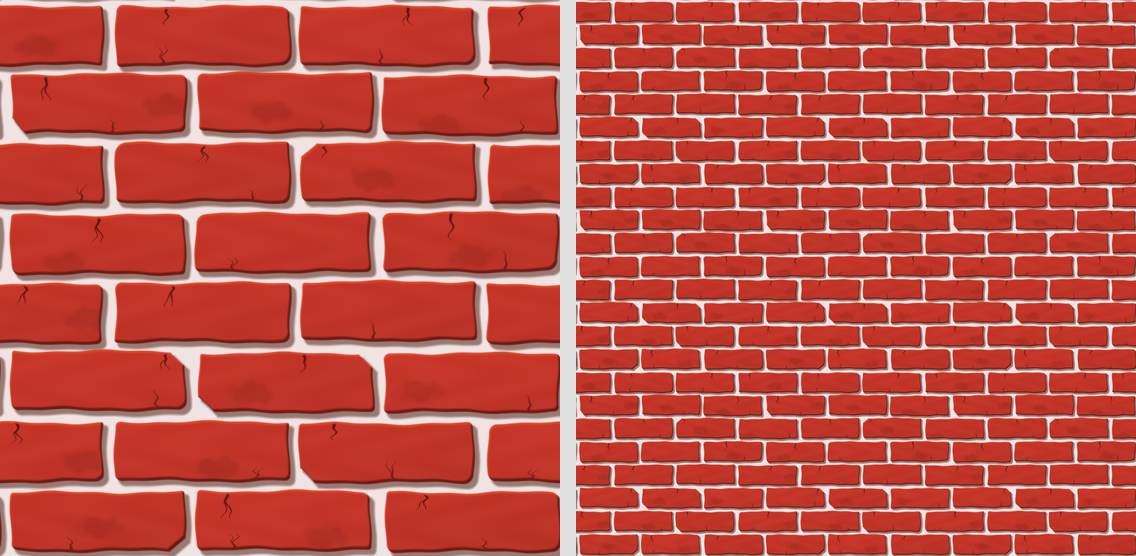
Left: one tile. Right: repeated 3 by 3.
Reproduce this texture procedurally as a WebGL 1 fragment shader.

```glsl
precision highp float;

uniform vec2 u_resolution;

// One unit is the width of a brick cell
const vec2 REPEATS = vec2(3.0, 8.0);
const vec2 CELL = vec2(1.0, 0.372);
const vec2 HALF_BRICK = vec2(0.468, 0.159);

const vec3 MORTAR = vec3(0.95, 0.89, 0.89);
const vec3 SHADOW = vec3(0.60, 0.48, 0.45);
const vec3 RED = vec3(0.755, 0.205, 0.157);
const vec3 RIM_LIGHT = vec3(0.87, 0.27, 0.14);
const vec3 RIM_DARK = vec3(0.43, 0.10, 0.075);
const vec3 STAIN = vec3(0.58, 0.15, 0.12);
const vec3 CRACK = vec3(0.33, 0.06, 0.045);

float hash(vec2 id, float salt) {
  return fract(sin(dot(id, vec2(12.99, 78.23)) + salt * 37.72) * 4375.85);
}

float cover(float d, float px) {
  return 1.0 - smoothstep(-px, px, d);
}

// Signed distance to a hand-cut brick: wavy sides, uneven corners
float brickDistance(vec2 q, vec2 id) {
  float phase = 6.283 * hash(id, 1.0);
  vec2 wave = vec2(sin(q.y * 19.0 + q.x * 5.0 + phase),
                   sin(q.x * 9.0 + q.y * 12.0 + phase * 2.0));
  float ripple = sin(q.x * 25.0 - q.y * 15.0 + phase * 3.0);
  q += 0.006 * wave + vec2(0.0, 0.003 * ripple);

  float corner = hash(id, 2.0 + step(0.0, q.x) + 2.0 * step(0.0, q.y));
  float radius = mix(0.015, 0.06, corner * corner);
  vec2 a = abs(q) - HALF_BRICK;
  vec2 r = a + radius;
  float d = length(max(r, 0.0)) + min(max(r.x, r.y), 0.0) - radius;
  float cut = 0.08 * step(0.93, corner);
  return max(d, (a.x + a.y + cut) * 0.707);
}

// Tapering zigzag with a side branch; depth is measured from the edge
float crackMask(float x, float depth, float reach, float seed, float px) {
  float t = depth / reach;
  float lean = seed - 0.5;
  float zigzag = 0.035 * abs(fract(t * 1.4 + seed) - 0.5)
               + 0.006 * sin(t * 13.0 + seed * 19.0) + 0.06 * lean * t;
  float taper = max(1.0 - t, 0.0);
  float trunk = cover(abs(x - zigzag) - 0.009 * taper, px);
  float fork = zigzag - sign(lean) * 0.08 * (t - 0.35);
  float branch = cover(abs(x - fork) - 0.006 * taper, px) * step(0.35, t);
  return max(trunk, branch * step(0.4, seed)) * (1.0 - smoothstep(0.85, 1.0, t));
}

float stainMask(vec2 q, vec2 id) {
  vec2 center = vec2(hash(id, 7.0) * 0.7 - 0.3, hash(id, 8.0) * 0.12 - 0.12);
  vec2 e = (q - center) / vec2(0.13, 0.065);
  float ragged = 0.12 * sin(q.x * 43.0 + q.y * 31.0) + 0.08 * sin(q.x * 71.0 - q.y * 57.0);
  return (1.0 - smoothstep(0.55, 1.15, length(e) + ragged)) * step(0.45, hash(id, 9.0));
}

vec3 brickColor(vec2 q, vec2 id, float px) {
  vec3 color = RED * (1.0 + 0.03 * (hash(id, 10.0) - 0.5) + 0.12 * q.y - 0.02 * q.x);
  color += 0.008 * sin(q.x * 11.0 + 3.0 * sin(q.y * 17.0 + id.x + id.y));
  color = mix(color, STAIN, 0.38 * stainMask(q, id));

  // Cracks running in from the top and bottom edges
  float topX = q.x - 0.75 * (hash(id, 11.0) - 0.5);
  float lowX = q.x - 0.75 * (hash(id, 12.0) - 0.5);
  float topReach = mix(0.08, 0.16, hash(id, 13.0));
  float lowReach = mix(0.07, 0.13, hash(id, 14.0));
  float topCrack = crackMask(topX, HALF_BRICK.y - q.y, topReach, hash(id, 15.0), px);
  float lowCrack = crackMask(lowX, HALF_BRICK.y + q.y, lowReach, hash(id, 16.0), px);
  color = mix(color, CRACK, 0.9 * topCrack * step(0.4, hash(id, 17.0)));
  color = mix(color, CRACK, 0.65 * lowCrack * step(0.3, hash(id, 18.0)));

  // Lit upper left rim, dark lower right rim
  float light = brickDistance(q - vec2(0.006, -0.013), id);
  float dark = brickDistance(q - vec2(-0.012, 0.017), id);
  color = mix(color, RIM_LIGHT, 0.85 * smoothstep(-0.005, 0.006, light));
  return mix(color, RIM_DARK, smoothstep(-0.006, 0.008, dark));
}

void main() {
  vec2 grid = gl_FragCoord.xy / u_resolution * REPEATS;
  float px = REPEATS.x / u_resolution.x;
  float nearest = 1.0;
  float shade = 1.0;
  vec2 brickPos = vec2(0.0);
  vec2 brickId = vec2(0.0);

  // Nearest brick and nearest cast shadow among the neighbours
  for (int j = -1; j <= 1; j++) {
    for (int i = -1; i <= 1; i++) {
      float row = floor(grid.y) + float(j);
      float shift = mix(0.025, 0.58, mod(row, 2.0));
      vec2 cell = vec2(floor(grid.x - shift) + float(i), row);
      vec2 id = mod(cell, REPEATS);
      vec2 jitter = vec2(hash(id, 19.0), hash(id, 20.0)) - 0.5;
      vec2 q = (grid - vec2(shift, 0.0) - cell - 0.5) * CELL - jitter * vec2(0.022, 0.018);
      float d = brickDistance(q, id);
      shade = min(shade, brickDistance(q - vec2(0.021, -0.023), id));
      if (d < nearest) {
        nearest = d;
        brickPos = q;
        brickId = id;
      }
    }
  }

  vec3 wall = mix(SHADOW, MORTAR, smoothstep(-0.004, 0.015, shade));
  vec3 color = mix(wall, brickColor(brickPos, brickId, px), cover(nearest, px));
  gl_FragColor = vec4(color, 1.0);
}
```
